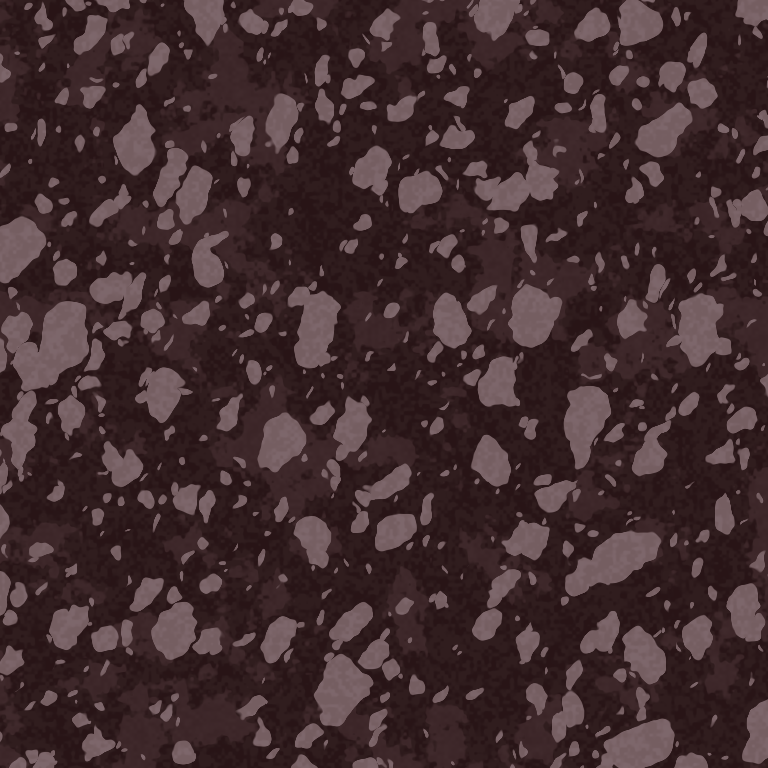
Write a WebGL 1 fragment shader that draws this texture.

```glsl
precision highp float;

uniform vec2 u_resolution;

#define LEAN 1.15          // mean direction of the long axis, radians
#define LEAN_SPREAD 1.2
#define STRETCH 1.28       // long axis relative to mean radius
#define LOBE_WARP 0.022
#define RAGGED_WARP 0.008
#define EDGE 0.0009
#define PATCH_LEVEL 0.61
#define DARK vec3(0.155, 0.080, 0.088)
#define GROUND vec3(0.187, 0.113, 0.117)
#define PATCH vec3(0.240, 0.153, 0.162)
#define FLAKE_LOW vec3(0.460, 0.370, 0.382)
#define FLAKE_HIGH vec3(0.492, 0.402, 0.420)

float hash(vec2 p) {
  vec3 q = fract(vec3(p.xyx) * 0.1031);
  q += dot(q, q.yzx + 33.33);
  return fract((q.x + q.y) * q.z);
}

float noise(vec2 p) {
  vec2 cell = floor(p);
  vec2 f = fract(p);
  f = f * f * (3.0 - 2.0 * f);
  float low = mix(hash(cell), hash(cell + vec2(1.0, 0.0)), f.x);
  float high = mix(hash(cell + vec2(0.0, 1.0)), hash(cell + vec2(1.0)), f.x);
  return mix(low, high, f.y);
}

vec2 noise2(vec2 p) {
  return vec2(noise(p + 17.0), noise(p + 71.0)) - 0.5;
}

// Approximate distance to leaning ellipses scattered one per grid cell
float flakes(vec2 p, float cells, float share, float minRadius, float maxRadius) {
  vec2 home = floor(p * cells);
  float nearest = 1.0;
  for (int y = -1; y <= 1; y++) {
    for (int x = -1; x <= 1; x++) {
      vec2 cell = home + vec2(float(x), float(y));
      vec2 key = cell + cells * 7.0 + 50.0;
      if (hash(key) > share) continue;
      vec2 jitter = vec2(hash(key + 211.0), hash(key + 307.0));
      float size = hash(key + 401.0);
      float radius = mix(minRadius, maxRadius, size * size);
      float angle = LEAN + LEAN_SPREAD * (hash(key + 503.0) - 0.5);
      float stretch = STRETCH + 0.35 * (hash(key + 601.0) - 0.5);
      vec2 axis = vec2(cos(angle), sin(angle));
      vec2 offset = p - (cell + jitter) / cells;
      vec2 local = vec2(dot(offset, axis), dot(offset, vec2(-axis.y, axis.x)));
      float d = (length(local * vec2(1.0 / stretch, stretch)) - radius);
      nearest = min(nearest, d);
    }
  }
  return nearest;
}

void main() {
  vec2 p = gl_FragCoord.xy / u_resolution.y;

  // Mottled ground with faint paler patches
  float grain = 0.6 * noise(p * 210.0) + 0.4 * noise(p * 90.0 + 31.0);
  vec3 color = mix(DARK, GROUND, smoothstep(0.3, 0.64, grain));
  float cloud = 0.55 * noise(p * 17.0 + 5.0) + 0.3 * noise(p * 55.0 + 9.0)
              + 0.15 * noise(p * 180.0 + 13.0);
  float patches = smoothstep(PATCH_LEVEL - 0.05, PATCH_LEVEL + 0.03, cloud);
  color = mix(color, PATCH + 0.03 * (grain - 0.5), patches);

  // Ragged flakes in three sizes
  vec2 warped = p + LOBE_WARP * noise2(p * 28.0) + RAGGED_WARP * noise2(p * 95.0);
  float d = flakes(warped, 9.0, 0.55, 0.018, 0.042);
  d = min(d, flakes(warped, 18.0, 0.55, 0.009, 0.020));
  d = min(d, flakes(warped, 34.0, 0.45, 0.003, 0.008));
  vec3 flake = mix(FLAKE_LOW, FLAKE_HIGH, smoothstep(0.35, 0.75, grain));
  color = mix(color, flake, 1.0 - smoothstep(-EDGE, EDGE, d));

  gl_FragColor = vec4(color, 1.0);
}
```
